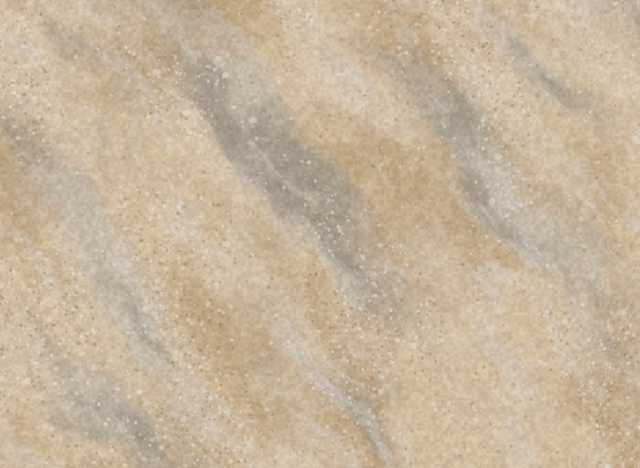
This texture is drawn by a Shadertoy shader. Its source:

```glsl
// Weathered sandstone: ochre ground, slanting grey veins and scattered mineral grains.

const vec2 ACROSS = vec2(0.78, 0.62);
const vec2 ALONG = vec2(0.62, -0.78);

const vec3 OCHRE = vec3(0.745, 0.645, 0.515);
const vec3 SAND = vec3(0.820, 0.738, 0.622);
const vec3 CREAM = vec3(0.840, 0.782, 0.700);
const vec3 SLATE = vec3(0.620, 0.588, 0.540);
const vec3 MIST = vec3(0.755, 0.715, 0.655);
const vec3 CHIP = vec3(0.925, 0.895, 0.840);
const vec3 PIT = vec3(0.530, 0.440, 0.335);

float hash(vec2 p) {
    vec3 h = fract(p.xyx * 0.1031);
    h += dot(h, h.yzx + 33.33);
    return fract((h.x + h.y) * h.z);
}

float valueNoise(vec2 p) {
    vec2 cell = floor(p);
    vec2 f = fract(p);
    f = f * f * (3.0 - 2.0 * f);
    float low = mix(hash(cell), hash(cell + vec2(1.0, 0.0)), f.x);
    float high = mix(hash(cell + vec2(0.0, 1.0)), hash(cell + 1.0), f.x);
    return mix(low, high, f.y);
}

// Layered noise, centred near one half
float clouds(vec2 p) {
    mat2 turn = mat2(0.8, 0.6, -0.6, 0.8);
    float sum = 0.0;
    float amp = 0.5;
    for (int i = 0; i < 6; i++) {
        sum += amp * valueNoise(p);
        p = turn * p * 2.03 + 17.3;
        amp *= 0.52;
    }
    return sum;
}

// Cellular grains: one rounded fleck in a share of the cells
float grains(vec2 p, float scale, float density, float pixel) {
    vec2 q = p * scale;
    vec2 base = floor(q);
    float soft = pixel * scale * 0.8;
    float cover = 0.0;
    for (int y = -1; y <= 1; y++) {
        for (int x = -1; x <= 1; x++) {
            vec2 cell = base + vec2(x, y);
            vec2 centre = cell + vec2(hash(cell + 3.7), hash(cell + 41.3));
            float radius = mix(0.10, 0.33, hash(cell + 77.1));
            vec2 d = q - centre;
            d.x *= mix(0.7, 1.4, hash(cell + 19.9));
            float present = 1.0 - smoothstep(density - 0.08, density + 0.02, hash(cell + 101.5));
            float fleck = 1.0 - smoothstep(radius - soft, radius + soft, length(d));
            cover = max(cover, present * fleck * mix(0.45, 1.0, hash(cell + 57.9)));
        }
    }
    return cover;
}

// Soft elongated band in (across, along) space
float vein(vec2 s, vec2 centre, vec2 halfSize) {
    vec2 d = (s - centre) / halfSize;
    return exp(-dot(d, d));
}

float veins(vec2 s) {
    float sum = vein(s, vec2(0.88, -0.18), vec2(0.070, 0.42));
    sum += vein(s, vec2(1.22, 0.20), vec2(0.075, 0.42));
    sum += vein(s, vec2(0.46, -0.20), vec2(0.070, 0.30));
    sum += 0.75 * vein(s, vec2(0.25, 0.07), vec2(0.070, 0.20));
    sum += 0.70 * vein(s, vec2(0.66, 0.36), vec2(0.035, 0.20));
    sum += 0.60 * vein(s, vec2(0.70, -0.56), vec2(0.040, 0.20));
    sum += 0.60 * vein(s, vec2(1.44, 0.02), vec2(0.040, 0.20));
    sum += 0.70 * vein(s, vec2(1.65, 0.08), vec2(0.050, 0.20));
    return sum;
}

void mainImage(out vec4 fragColor, in vec2 fragCoord) {
    float pixel = 1.0 / iResolution.y;
    vec2 p = fragCoord * pixel;
    vec2 s = vec2(dot(p, ACROSS), dot(p, ALONG));

    // Bent, ragged vein space
    vec2 warped = s;
    warped.x += 0.012 * sin(s.y * 9.0 + 2.0) + 0.008 * sin(s.y * 21.0 + s.x * 13.0);
    warped.x += 0.13 * (clouds(s * vec2(6.0, 4.0) + 5.0) - 0.49);
    float streak = clouds(warped * vec2(17.0, 5.0) + 31.0);

    // Warm ground
    float warmth = clouds(warped * vec2(6.5, 4.0) + 63.0);
    float pale = clouds(warped * vec2(9.0, 4.5) + 90.0);
    vec3 color = mix(OCHRE, SAND, smoothstep(0.30, 0.60, warmth));
    color = mix(color, CREAM, 0.65 * smoothstep(0.46, 0.70, pale));

    // Grey veins and pale wisps
    float grey = smoothstep(0.10, 0.92, veins(warped) + 1.1 * (streak - 0.48));
    float depth = clouds(warped * vec2(13.0, 5.0) + 140.0);
    vec3 veinColor = mix(SLATE, MIST, smoothstep(0.32, 0.66, depth));
    color = mix(color, veinColor, 0.92 * grey);
    float wisp = smoothstep(0.56, 0.76, clouds(warped * vec2(24.0, 6.0) + 210.0));
    color = mix(color, vec3(0.81, 0.78, 0.735), 0.5 * wisp);

    // Fine granular mottle
    float mottle = 0.075 * (valueNoise(p * 170.0) - 0.5);
    mottle += 0.055 * (valueNoise(p * 80.0 + 9.0) - 0.5);
    color += mottle * vec3(0.95, 1.0, 1.05);

    // Clustered dark pits and light chips
    float cluster = smoothstep(0.42, 0.66, clouds(s * vec2(9.0, 5.0) + 260.0));
    float pits = grains(p + 3.0, 82.0, 0.10 + 0.28 * cluster, pixel);
    color = mix(color, PIT, 0.42 * pits * (1.0 - 0.4 * grey));
    float chips = grains(p, 74.0, 0.10 + 0.40 * cluster, pixel);
    chips = max(chips, grains(p + 7.0, 46.0, 0.04 + 0.14 * cluster, pixel));
    color = mix(color, CHIP, 0.58 * chips);

    fragColor = vec4(clamp(color, 0.0, 1.0), 1.0);
}
```
